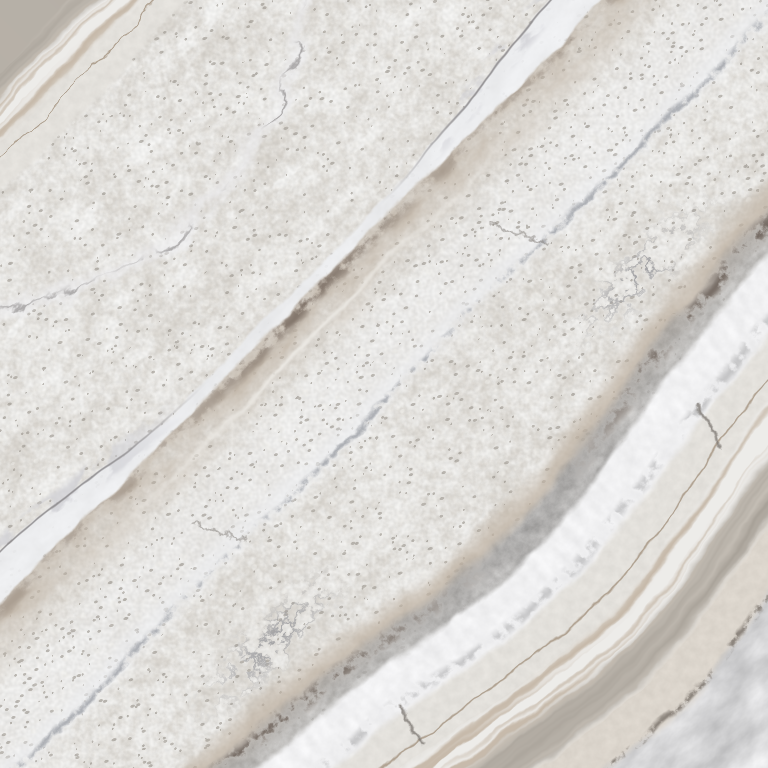
A three.js fragment shader for this texture:

```glsl
varying vec2 vUv;

vec2 hash2(vec2 p) {
  vec3 q = fract(vec3(p.xyx) * vec3(0.1031, 0.1030, 0.0973));
  q += dot(q, q.yzx + 33.33);
  return fract((q.xx + q.yz) * q.zy);
}

float corner(vec2 cell, vec2 offset) {
  float a = 6.2832 * hash2(cell).x;
  return dot(vec2(cos(a), sin(a)), offset);
}

float gradientNoise(vec2 p) {
  vec2 i = floor(p), f = fract(p), o = vec2(0.0, 1.0);
  vec2 u = f * f * f * (f * (f * 6.0 - 15.0) + 10.0);
  return mix(mix(corner(i, f), corner(i + o.yx, f - o.yx), u.x),
             mix(corner(i + o, f - o), corner(i + 1.0, f - 1.0), u.x), u.y);
}

float fbm(vec2 p) {
  float sum = 0.0, amp = 1.0;
  for (int i = 0; i < 5; i++) {
    sum += amp * gradientNoise(p);
    p = mat2(1.6, 1.2, -1.2, 1.6) * p + 5.3;
    amp *= 0.5;
  }
  return sum;
}

float line(float x, float width) { return 1.0 - smoothstep(0.0, width, abs(x)); }

float band(float x, float lo, float hi, float soft) {
  return smoothstep(lo - soft, lo + soft, x) * (1.0 - smoothstep(hi - soft, hi + soft, x));
}

float bump(float x, float width) { return exp(-x * x / (width * width)); }

// Scattered rounded grains, one candidate per cell
float grains(vec2 p, float share) {
  float cover = 0.0;
  for (int y = -1; y <= 1; y++)
  for (int x = -1; x <= 1; x++) {
    vec2 cell = floor(p) + vec2(x, y);
    vec2 h = hash2(cell), k = hash2(cell + 71.0);
    vec2 v = p - cell - h;
    v.x += v.y * (k.y - 0.5);
    float radius = 0.15 + 0.3 * k.y;
    cover = max(cover, step(k.x, share) * (1.0 - smoothstep(radius * 0.5, radius, length(v))));
  }
  return cover;
}

float segment(vec2 p, vec2 a, vec2 b) {
  vec2 ab = b - a;
  return length(p - a - ab * clamp(dot(p - a, ab) / dot(ab, ab), 0.0, 1.0));
}

// Banded layers: cream, fine stripes, taupe, warm cream
vec3 agate(float t, float s, float fine) {
  vec3 cream = vec3(0.89, 0.88, 0.86) + 0.03 * fine;
  float stripe = gradientNoise(vec2(s * 2.0, t * 50.0)) + 0.5 * gradientNoise(vec2(s * 3.0, t * 130.0));
  vec3 layers = mix(vec3(0.93, 0.925, 0.915), vec3(0.78, 0.73, 0.67), smoothstep(-0.1, 0.4, stripe));
  vec3 taupe = vec3(0.71, 0.685, 0.65) + 0.1 * stripe;
  layers = mix(layers, taupe, band(t, 0.305, 0.375, 0.012));
  vec3 c = mix(cream, layers, smoothstep(0.23, 0.25, t));
  return mix(c, vec3(0.86, 0.835, 0.80) + 0.03 * fine, smoothstep(0.37, 0.385, t));
}

void main() {
  // Diagonal frame: s runs along the veins, d across them
  vec2 p = vUv;
  float s = 0.5 * (p.x + p.y), d = p.y - p.x;
  vec2 r = vec2(1.414 * s, 0.707 * d);
  float broad = fbm(r * vec2(4.0, 8.0));
  float rough = fbm(r * vec2(15.0, 27.0) + 7.0);
  float fine = fbm(p * 75.0 + 3.0);
  float e = d + 0.012 * broad + 0.009 * rough;
  float away = abs(s - 0.5);

  // Granular stone with pebbles and pores
  vec3 color = mix(vec3(0.835, 0.82, 0.795), vec3(0.93, 0.928, 0.92),
                   smoothstep(-0.75, 0.6, 0.5 * rough + 0.6 * fine + 0.3 * broad));
  float pale = band(e, -0.03, 0.1, 0.035);
  color = mix(color, vec3(0.935), 0.55 * pale);
  color = mix(color, vec3(0.95, 0.95, 0.945), 0.7 * smoothstep(0.25, 0.6, rough) * smoothstep(0.2, 0.4, e));
  color = mix(color, vec3(0.92, 0.915, 0.90), 0.6 * grains(p * 55.0, 0.3));
  color = mix(color, vec3(0.62, 0.60, 0.57), 0.65 * grains(r * vec2(120.0, 150.0), 0.14 + 0.1 * pale + 0.1 * broad));
  color += 0.05 * gradientNoise(p * 190.0);

  // Main vein: tan sediment, dark core, white ridge, cracked rim
  float under = 1.0 - smoothstep(0.212, 0.218, e);
  color = mix(color, vec3(0.76, 0.715, 0.66), under * smoothstep(0.10, 0.21, e) * clamp(0.65 + 0.6 * rough, 0.0, 1.0));
  color = mix(color, vec3(0.93, 0.92, 0.90), 0.8 * line(e - 0.155 - 0.03 * broad, 0.008) * bump(s - 0.47, 0.2));
  color = mix(color, vec3(0.50, 0.45, 0.41), under * line(e - 0.206, 0.022) * smoothstep(-0.3, 0.3, rough + 0.6 * fine) * (0.35 + 0.6 * bump(s - 0.5, 0.09)));
  float rim = 0.235 + 0.05 * smoothstep(0.1, 0.4, away);
  color = mix(color, vec3(0.93, 0.935, 0.945) + 0.03 * rough, 0.9 * band(e, 0.215, rim, 0.004));
  float lilac = smoothstep(0.0, 0.3, rough + broad) * smoothstep(0.12, 0.25, away);
  color = mix(color, vec3(0.80, 0.80, 0.82), 0.7 * lilac * band(e, rim - 0.02, rim + 0.025, 0.008));
  color = mix(color, vec3(0.52, 0.51, 0.52), line(e - rim - 0.008 * rough, 0.0035) * smoothstep(0.1, 0.25, away) * 0.8);

  // Thin blue-grey seam and curved upper seam
  float seam = e + 0.02 + 0.006 * fine;
  color = mix(color, vec3(0.93, 0.935, 0.945), 0.6 * line(seam - 0.008, 0.03));
  color = mix(color, vec3(0.68, 0.69, 0.71), line(seam, 0.009) * smoothstep(-0.5, 0.5, broad + fine));
  float arc = e - 0.46 - 3.5 * (s - 0.5) * (s - 0.5) + 0.025 * rough;
  color = mix(color, vec3(0.93, 0.93, 0.94), 0.6 * line(arc, 0.03));
  color = mix(color, vec3(0.62, 0.61, 0.61), 0.8 * line(arc, 0.005) * smoothstep(-0.4, 0.4, broad + rough));

  // Lacy grey patches
  float lace = bump(away - 0.24, 0.06) * bump(d + 0.19, 0.035);
  color = mix(color, vec3(0.64, 0.64, 0.65), lace * line(rough + 0.5 * fine, 0.16));

  // Curved crystal rind: brown edge, grey body, fibrous white ridge
  float t = -e - 0.27 - 0.08 * bump(s - 0.49, 0.2);
  float middle = bump(s - 0.5, 0.15);
  color = mix(color, vec3(0.75, 0.70, 0.64), 0.75 * band(t, -0.025, 0.03, 0.025));
  vec3 grey = vec3(0.69, 0.685, 0.68) + 0.12 * rough + 0.08 * fine;
  color = mix(color, grey, band(t, 0.005, 0.07, 0.012) * (0.65 + 0.35 * middle));
  color = mix(color, vec3(0.46, 0.42, 0.39), line(t - 0.02, 0.025) * (1.0 - middle) * smoothstep(-0.1, 0.6, rough + fine));
  float fibre = gradientNoise(vec2(s * 110.0, t * 18.0)) + 0.6 * fine;
  vec3 ridge = vec3(0.945, 0.945, 0.95) + 0.04 * fibre;
  ridge -= 0.17 * line(t - 0.135, 0.018) * smoothstep(-0.2, 0.4, fibre + rough);
  color = mix(color, ridge, smoothstep(0.055, 0.07, t));

  // Agate layers in both outer corners
  float depth = d > 0.3 ? min(0.24 + 1.2 * (e - 0.82), 0.35) : t;
  color = mix(color, agate(depth, s, fine), smoothstep(0.145, 0.16, depth));
  color = mix(color, vec3(0.62, 0.55, 0.47), 0.75 * line(depth - 0.21 + 0.02 * rough, 0.0035));
  color = mix(color, vec3(0.84, 0.84, 0.845) + 0.14 * rough, smoothstep(0.45, 0.47, t));
  color = mix(color, vec3(0.47, 0.44, 0.41), 0.8 * line(t - 0.455 + 0.02 * rough, 0.01) * smoothstep(-0.3, 0.3, fine + rough));

  // Short cross cracks, repeated along the diagonal
  vec2 bent = p + 0.008 * vec2(rough, fine);
  for (int i = 0; i < 2; i++) {
    vec2 q = bent - 0.39 * float(i);
    float pale1 = segment(q, vec2(0.25, 0.32), vec2(0.32, 0.295));
    float dark1 = segment(q, vec2(0.52, 0.08), vec2(0.55, 0.03));
    color = mix(color, vec3(0.5, 0.48, 0.46), 0.5 * line(pale1, 0.003) + 0.8 * line(dark1, 0.004) * (1.0 - 0.5 * line(pale1, 0.003)));
  }

  gl_FragColor = vec4(clamp(color, 0.0, 1.0), 1.0);
}
```
